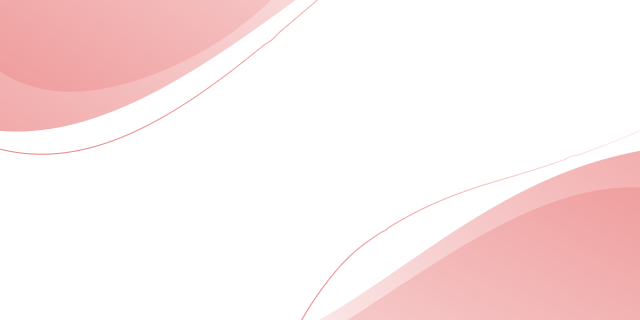
A WebGL 2 fragment shader for this background:

```glsl
#version 300 es
precision highp float;

uniform vec2 u_resolution;
out vec4 outColor;

#define LINE_WIDTH 0.0034
#define OUTER_TONE 0.665
#define INNER_TONE 0.615
#define LINE_TONE 0.54
#define FADE_ACROSS 0.12
#define FADE_DOWN 0.18
#define KINK_DEPTH 0.004

// Quartic with coefficients k.x..k.w for powers 1 to 4
float quartic(float start, vec4 k, float x) {
    return start + x * (k.x + x * (k.y + x * (k.z + x * k.w)));
}

float bump(float x, float center, float width) {
    float d = (x - center) / width;
    return exp(-d * d);
}

// Pink whose strength is set by its green and blue level
vec3 pink(float level) {
    return vec3(0.84 + 0.16 * level, level, level);
}

// Smooth coverage of the region where field is positive
float fillMask(float field) {
    float slope = length(vec2(dFdx(field), dFdy(field)));
    return clamp(0.5 + field / max(slope, 1e-6), 0.0, 1.0);
}

// Smooth coverage of a thin stroke along field = 0
float strokeMask(float field) {
    float slope = length(vec2(dFdx(field), dFdy(field)));
    float widthPx = LINE_WIDTH * u_resolution.y;
    float distPx = abs(field) / max(slope, 1e-6);
    return clamp(0.5 * widthPx + 0.5 - distPx, 0.0, min(widthPx, 1.0));
}

// Tone that pales away from the darkest point
vec3 waveColor(float tone, vec2 away) {
    return pink(clamp(tone + dot(away, vec2(FADE_ACROSS, FADE_DOWN)), 0.58, 0.9));
}

void main() {
    vec2 p = gl_FragCoord.xy / u_resolution.y;
    float drop = 1.0 - p.y;
    vec3 color = vec3(1.0);

    // Upper left wave: depths below the top edge
    float outerDepth = quartic(0.409, vec4(0.083, -0.823, 0.275, 0.0), p.x);
    float innerDepth = quartic(0.224, vec4(0.636, -1.959, 1.847, -0.9325), p.x);
    float lineDepth = quartic(0.466, vec4(0.25, -1.01, 0.233, 0.054), p.x)
                    + KINK_DEPTH * bump(p.x, 0.85, 0.015);

    color = mix(color, waveColor(OUTER_TONE, vec2(p.x, 0.41 - drop)),
                fillMask(outerDepth - drop));
    color = mix(color, waveColor(INNER_TONE, vec2(p.x, 0.26 - drop)),
                fillMask(innerDepth - drop));
    color = mix(color, pink(LINE_TONE + 0.18 * p.x * p.x),
                strokeMask(lineDepth - drop));

    // Lower right wave: heights above the bottom edge
    float x = max(p.x - 1.0, -0.15);
    float outerHeight = quartic(0.002, vec4(0.561, 0.522, -0.8065, 0.25), x);
    float innerHeight = quartic(0.0, vec4(0.645, 0.1226, -0.364, 0.0), x - 0.086);

    // Steep rising line that levels off, then lifts toward the right edge
    float t = x + 0.057;
    float lift = max(t - 0.6, 0.0);
    float lineHeight = 1.75 * t / (1.0 + 2.39 * t) + 0.32 * lift * lift
                     + 0.006 * bump(t, 0.15, 0.08)
                     + KINK_DEPTH * (bump(t, 0.84, 0.014) - 0.5 * bump(t, 0.262, 0.01));

    float left = 1.0 - x;
    color = mix(color, waveColor(OUTER_TONE + 0.02, vec2(left, 0.52 - p.y)),
                fillMask(outerHeight - p.y));
    color = mix(color, waveColor(INNER_TONE + 0.01, vec2(0.8 * left, 0.4 - p.y)),
                fillMask(innerHeight - p.y));
    color = mix(color, pink(mix(LINE_TONE, 0.92, clamp(t, 0.0, 1.0))),
                strokeMask(lineHeight - p.y));

    outColor = vec4(color, 1.0);
}
```
